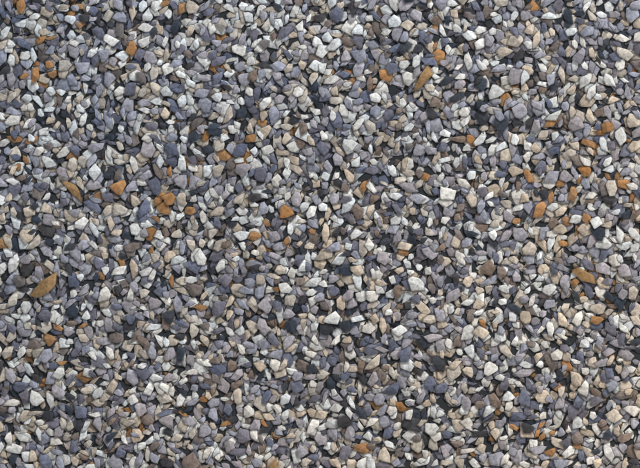
Write a WebGL 1 fragment shader that draws this texture.

```glsl
precision highp float;
// Draws a bed of crushed blue-grey gravel with scattered tan and rusty stones.

uniform vec2 u_resolution;

const float ROWS = 39.0;          // stone cells per canvas height
const float LEAF_ROWS = 16.0;     // cells for the rare dry leaves
const float LEAF_CHANCE = 0.012;
const float SIZE_MIN = 0.38;      // stone radius, in cells
const float SIZE_MAX = 0.80;
const float SLIM_MIN = 0.40;      // width over length
const float SLIM_MAX = 0.88;
const float CORNER = 18.0;        // higher gives sharper corners
const float SHADOW = 0.42;
const float SHADOW_REACH = 0.36;  // in stone radii
const float GAIN = 1.08;
const float RUST_CHANCE = 0.26;
const vec2 LIGHT = vec2(0.55, 0.83);

const vec3 GAP = vec3(0.19, 0.20, 0.21);
const vec3 CHARCOAL = vec3(0.23, 0.24, 0.26);
const vec3 BROWN = vec3(0.43, 0.39, 0.37);
const vec3 SLATE = vec3(0.38, 0.385, 0.435);
const vec3 BLUE_GREY = vec3(0.54, 0.535, 0.565);
const vec3 TAN = vec3(0.66, 0.62, 0.57);
const vec3 PALE = vec3(0.735, 0.735, 0.725);
const vec3 RUST = vec3(0.57, 0.43, 0.30);
const vec3 OCHRE = vec3(0.56, 0.45, 0.32);

vec4 hash4(vec2 p) {
  vec4 h = fract(p.xyxy * vec4(0.1031, 0.1030, 0.0973, 0.1099));
  h += dot(h, h.wzxy + 33.33);
  return fract((h.xxyz + h.yzzw) * h.zywx);
}

float corner(vec2 cell, vec2 offset) {
  float a = 6.2832 * hash4(cell + 7.0).x;
  return dot(vec2(cos(a), sin(a)), offset);
}

float gradientNoise(vec2 p) {
  vec2 i = floor(p), f = p - i;
  vec2 u = f * f * f * (f * (f * 6.0 - 15.0) + 10.0);
  vec2 e = vec2(1.0, 0.0);
  return mix(mix(corner(i, f), corner(i + e, f - e), u.x),
             mix(corner(i + e.yx, f - e.yx), corner(i + 1.0, f - 1.0), u.x), u.y);
}

// Rounded irregular hexagon: xy = outward normal, z = signed distance.
vec3 stoneShape(vec2 q, vec4 h) {
  vec3 sum = vec3(0.0);
  for (int k = 0; k < 6; k++) {
    float fk = float(k);
    float r1 = fract(h.x * 7.3 + h.y * 3.1 * fk + 0.37 * fk);
    float r2 = fract(h.z * 5.7 + h.w * 4.3 * fk + 0.61 * fk);
    float a = 1.0472 * (fk + 0.9 * (r1 - 0.5));
    vec2 n = vec2(cos(a), sin(a));
    float w = exp(CORNER * (dot(q, n) - mix(0.6, 1.0, r2)));
    sum += vec3(n, 1.0) * w;
  }
  return vec3(sum.xy / sum.z, log(sum.z) / CORNER);
}

vec3 stoneColour(vec4 h, vec2 centre) {
  vec3 c = CHARCOAL;
  c = mix(c, BROWN, step(0.06, h.x));
  c = mix(c, SLATE, step(0.13, h.x));
  c = mix(c, BLUE_GREY, step(0.27, h.x));
  c = mix(c, TAN, step(0.54, h.x));
  c = mix(c, PALE, step(0.73, h.x));
  float stain = smoothstep(0.28, 0.48, gradientNoise(centre * 4.3 + 2.7));
  c = mix(c, RUST, step(h.y, 0.012 + RUST_CHANCE * stain));
  return c * mix(0.92, 1.09, h.z) + (h.w - 0.5) * vec3(0.035, 0.0, -0.035);
}

// Paints one layer of overlapping stones, or sparse leaves, over the base.
vec3 paintLayer(vec3 base, vec2 p, float rows, float seed, float chance,
                float leaf, float tone, float grain) {
  vec2 g = p * rows + seed * vec2(3.37, 5.71);
  float pixel = rows / u_resolution.y;
  for (int j = -1; j <= 1; j++) {
    for (int i = -1; i <= 1; i++) {
      vec2 cell = floor(g) + vec2(float(i), float(j));
      vec4 place = hash4(cell + seed * 19.0 + 3.0);
      vec4 form = hash4(cell + seed * 31.0 + 11.0);
      if (fract(form.x * 13.7 + form.w) > chance) continue;
      vec2 centre = cell + mix(vec2(0.12), vec2(0.88), place.xy);
      float size = mix(SIZE_MIN, SIZE_MAX, place.z * mix(0.5, 1.0, place.z));
      float slim = mix(SLIM_MIN, SLIM_MAX, form.z) * mix(1.0, 0.65, leaf);
      float ca = cos(6.2832 * place.w), sa = sin(6.2832 * place.w);
      mat2 turn = mat2(ca, -sa, sa, ca);
      vec2 q = turn * (g - centre) / (size * vec2(1.0, slim));
      if (dot(q, q) > 2.9) continue;

      vec3 s = stoneShape(q, form);
      float lit = dot(s.xy, turn * LIGHT);
      float shade = 1.0 - smoothstep(0.0, SHADOW_REACH, s.z + 0.13 * (lit + 0.3));
      base *= 1.0 - SHADOW * shade;
      float edge = 0.75 * pixel / (size * slim);
      float cover = 1.0 - smoothstep(-edge, edge, s.z);
      if (cover <= 0.0) continue;

      // Tilted face, one broken facet and a bevel along the rim
      vec4 tint = hash4(cell + seed * 43.0 + 23.0);
      vec3 colour = mix(stoneColour(tint, centre / rows), OCHRE, leaf);
      vec2 tilt = vec2(cos(6.2832 * form.y), sin(6.2832 * form.y));
      float facet = smoothstep(-0.08, 0.08, dot(q, tilt) - 0.25 * form.w);
      float bevel = lit * smoothstep(-0.4, 0.0, s.z);
      float light = 1.0 + 0.11 * bevel + 0.16 * (facet - 0.4) * dot(tilt, turn * LIGHT)
                  + 0.05 * dot(q, turn * LIGHT) + grain;
      base = mix(base, colour * light * tone, cover);
    }
  }
  return base;
}

void main() {
  vec2 p = gl_FragCoord.xy / u_resolution.y;
  float grain = 0.17 * gradientNoise(p * 100.0) + 0.15 * gradientNoise(p * 210.0 + 9.0);
  vec3 colour = GAP;
  for (int k = 0; k < 4; k++) {
    float depth = float(k) / 3.0;
    colour = paintLayer(colour, p, ROWS, float(k) + 1.0, 1.0, 0.0, mix(0.84, 1.0, depth), grain);
  }
  colour = paintLayer(colour, p, LEAF_ROWS, 6.0, LEAF_CHANCE, 1.0, 0.95, grain);

  // Broad drift: cool and dim at the left, warm and bright at the lower right
  float drift = p.x * u_resolution.y / u_resolution.x - 0.5;
  float broad = 0.10 * drift + 0.07 * gradientNoise(p * 2.6 + 5.0);
  vec3 warmth = vec3(0.025, 0.0, -0.03) * (drift + 0.5 - p.y);
  gl_FragColor = vec4(clamp(colour * GAIN * (1.0 + broad + warmth), 0.0, 1.0), 1.0);
}
```
